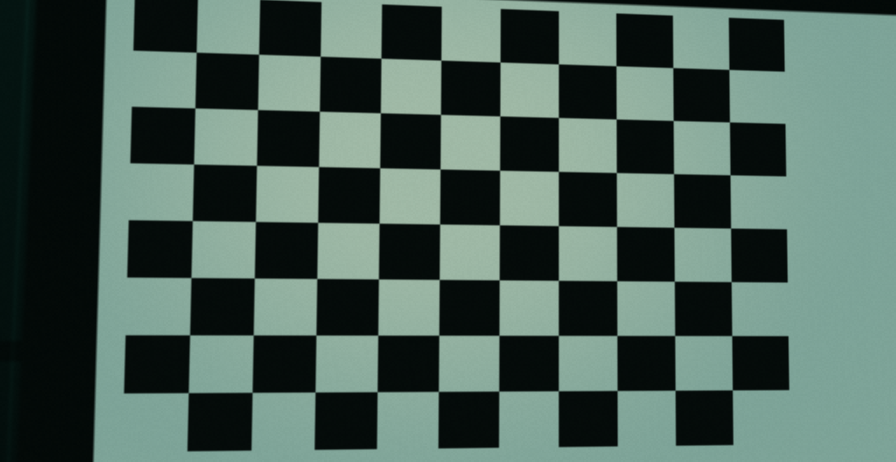
Give the GLSL for this pattern, as a Shadertoy shader.

```glsl
// An 11 by 8 checkerboard on a softly lit screen, seen slightly from the side.
// A homography built from the four board corners maps the canvas to board cells;
// straight edges cut the screen from its dark surround, and fine grain covers all.

const vec2 CELLS = vec2(11.0, 8.0);
const vec3 LIT = vec3(0.625, 0.725, 0.650);
const vec3 DIM = vec3(0.490, 0.640, 0.595);
const vec3 INK = vec3(0.018, 0.043, 0.037);
const vec3 BEZEL = vec3(0.012, 0.036, 0.030);
const vec3 PANEL = vec3(0.018, 0.080, 0.068);

float hash(vec2 p) {
    return fract(sin(dot(p, vec2(127.1, 311.7))) * 43758.5453);
}

float cross2(vec2 a, vec2 b) {
    return a.x * b.y - a.y * b.x;
}

// Projective map from the unit square to a quad, counter-clockwise from lower left
mat3 squareToQuad(vec2 p0, vec2 p1, vec2 p2, vec2 p3) {
    vec2 d1 = p1 - p2, d2 = p3 - p2, s = p0 - p1 + p2 - p3;
    float g = cross2(s, d2) / cross2(d1, d2);
    float h = cross2(d1, s) / cross2(d1, d2);
    return mat3(vec3(p1 - p0 + g * p1, g),
                vec3(p3 - p0 + h * p3, h),
                vec3(p0, 1.0));
}

// Signed distance to the line through a and b, positive on its right
float sideOf(vec2 p, vec2 a, vec2 b) {
    return cross2(p - a, normalize(b - a));
}

float cover(float d, float soft) {
    return smoothstep(-soft, soft, d);
}

// Alternates between +1 and -1 per unit, with soft steps at the integers
vec2 softParity(vec2 q, vec2 soft) {
    vec2 parity = 1.0 - 2.0 * mod(floor(q), 2.0);
    vec2 edge = 0.5 - abs(fract(q) - 0.5);
    return parity * (2.0 * smoothstep(-soft, soft, edge) - 1.0);
}

// Ink coverage of the board; the clamp keeps cell steps off the outer border
float checkerboard(vec2 q, vec2 soft) {
    vec2 s = softParity(clamp(q, vec2(0.5), CELLS - 0.5), soft);
    vec2 inside = smoothstep(-soft, soft, min(q, CELLS - q));
    return inside.x * inside.y * (0.5 - 0.5 * s.x * s.y);
}

// Screen light: brightest above the centre, cooler towards the sides
vec3 screenLight(vec2 p, vec2 centre) {
    float d = length((p - centre) * vec2(0.8, 1.0));
    return mix(LIT, DIM, smoothstep(0.1, 0.8, d));
}

// Dark surround with a faint green panel, its rim and a cross bar at the left
vec3 surround(vec2 p) {
    float d = sideOf(p, vec2(0.078, 1.0), vec2(0.036, 0.0));
    float bar = 1.0 - cover(abs(p.y - 0.24) - 0.022, 0.006);
    float rim = exp(-pow((d - 0.018) / 0.006, 2.0));
    vec3 panel = mix(PANEL, BEZEL, 0.7 * bar) * (0.65 + 0.35 * p.y);
    return mix(BEZEL, panel * (1.0 + 0.35 * rim), cover(d, 0.008));
}

void mainImage(out vec4 fragColor, in vec2 fragCoord) {
    vec2 p = fragCoord / iResolution.y;
    float soft = max(0.0030, 0.75 / iResolution.y);

    // Board coordinates in cells
    mat3 board = squareToQuad(vec2(0.265, 0.0215), vec2(1.710, 0.038),
                              vec2(1.697, 0.957), vec2(0.292, 1.011));
    vec3 uvw = inverse(board) * vec3(p, 1.0);
    vec2 q = uvw.xy / uvw.z * CELLS;
    vec2 cellSize = vec2(0.130, 0.119);

    // Lit screen with the printed cells
    vec3 screen = screenLight(p, vec2(0.95, 0.65));
    screen = mix(screen, INK, checkerboard(q, soft / cellSize));

    // Screen borders at the left and along the top right
    float left = sideOf(p, vec2(0.202, 0.0), vec2(0.230, 1.0));
    float top = sideOf(p, vec2(1.098, 1.0), vec2(1.939, 0.967));
    float visible = cover(left, 1.4 * soft) * cover(top, 1.4 * soft);
    vec3 colour = mix(surround(p), screen, visible);

    // Fine sensor grain
    float grain = hash(floor(p * 264.0)) - 0.5;
    colour += grain * (0.006 + 0.012 * colour.g);
    fragColor = vec4(clamp(colour, 0.0, 1.0), 1.0);
}
```
